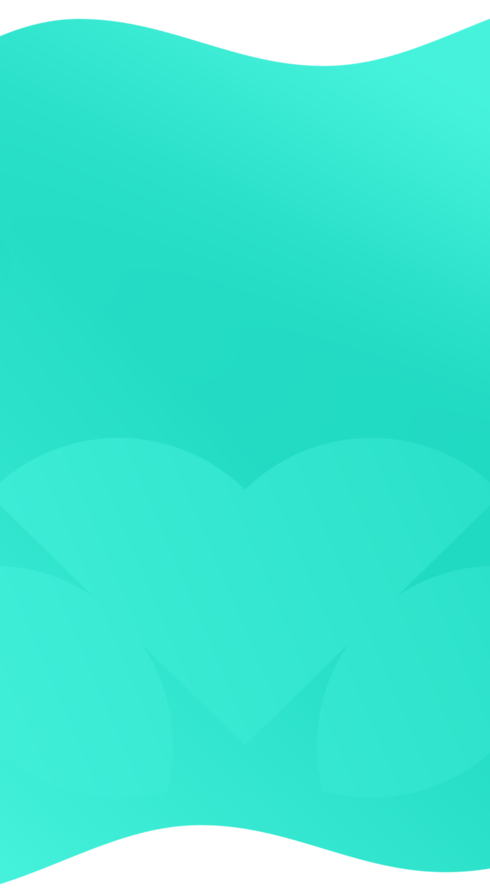
A Shadertoy shader for this background:

```glsl
// Turquoise panel between two white waves, with a diagonal dark fold
// and a pale pair of overlapping discs cut by two side wedges.
// Cosine edges, disc distances and linear ramps; one unit is the canvas width.

const float HEIGHT = 1.8286;

// Soft coverage of the inside (negative side) of a distance
float cover(float dist) {
    float pixel = 1.0 / iResolution.x;
    return 1.0 - smoothstep(-pixel, pixel, dist);
}

// Cosine wave whose ends bend away before the crest and after the trough
float wave(float x, float crest, float leftBend, float rightBend) {
    float before = max(crest - x, 0.0);
    float after = max(x - crest - 0.5, 0.0);
    return 0.048 * cos(6.28318 * (x - crest))
         - leftBend * before * before + rightBend * after * after;
}

// Brightness of the backdrop on both sides of the diagonal fold
float backdrop(vec2 p) {
    float fold = p.y - (1.378 - 0.474 * p.x);
    float above = smoothstep(0.0, 0.9 - 0.12 * p.x, fold);
    float below = clamp(-0.72 * fold - 0.3 * p.x, 0.0, 1.0);
    float leftLift = 0.12 * (1.0 - p.x) * exp(-8.0 * fold * fold);
    return above + below + leftLift;
}

// Mirrored discs, without the wedges between slanted edge and lower arc
float discPair(vec2 p) {
    vec2 q = vec2(abs(p.x - 0.5), p.y);
    float disc = length(q - vec2(0.258, 0.568)) - 0.367;
    float slant = (q.y - 0.584 - 0.98 * (q.x - 0.282)) * 0.714;
    float lowerArc = 0.367 - length(q - vec2(0.514, 0.307));
    return cover(disc) * (1.0 - cover(slant) * cover(lowerArc));
}

void mainImage(out vec4 fragColor, in vec2 fragCoord) {
    vec2 p = fragCoord / iResolution.xy * vec2(1.0, HEIGHT);

    // Backdrop with a faint disc at the left edge
    float light = backdrop(p);
    light -= 0.04 * cover(length(p - vec2(-0.047, 1.288)) - 0.071);

    // Pale discs, brightest at the lower left
    float discLight = 0.9 - 0.47 * p.x - 0.2 * p.y;
    light = mix(light, discLight, discPair(p));

    vec3 deepTurquoise = vec3(0.13, 0.855, 0.762);
    vec3 paleTurquoise = vec3(0.275, 0.95, 0.862);
    vec3 color = mix(deepTurquoise, paleTurquoise, clamp(light, 0.0, 1.0));

    // White beyond the two waves
    float topEdge = 1.742 + wave(p.x, 0.161, 0.49, 0.2);
    float bottomEdge = 0.0966 + wave(p.x, 0.41, 0.19, 0.0);
    float panel = cover(p.y - topEdge) * cover(bottomEdge - p.y);
    fragColor = vec4(mix(vec3(1.0), color, panel), 1.0);
}
```
